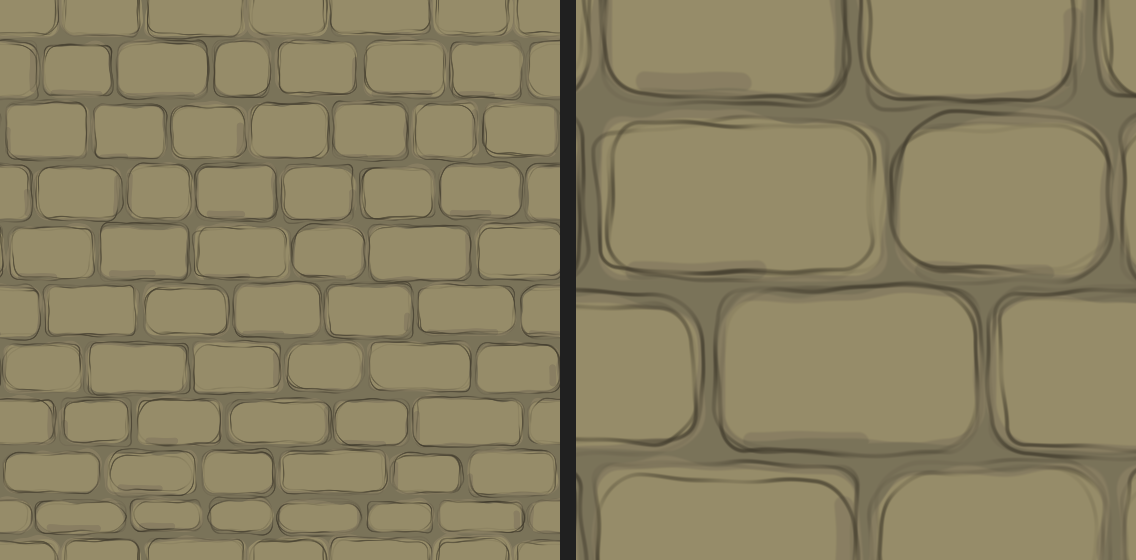
Left, the full canvas; right, a detail of the centre.
This texture is drawn by a three.js fragment shader. Its source:

```glsl
varying vec2 vUv;

const float TAU = 6.2832;

float hash(vec2 v) {
  return fract(sin(dot(v, vec2(127.1, 311.7))) * 43758.5);
}

// Layered sines with whole frequencies, so the drawing tiles.
vec2 wobble(vec2 p, float seed) {
  vec2 a = TAU * (4.0 * p.yx + vec2(3.0, 5.0) * p) + seed * vec2(1.0, 1.7);
  vec2 b = TAU * (11.0 * p.yx - vec2(9.0, 7.0) * p) + seed * vec2(2.3, 3.1);
  vec2 c = TAU * (23.0 * p.yx + vec2(17.0, 19.0) * p) + seed * vec2(4.1, 2.9);
  return sin(a) + 0.6 * sin(b) + 0.3 * sin(c);
}

float roundBox(vec2 p, vec2 halfSize, float radius) {
  vec2 q = abs(p) - halfSize + radius;
  return length(max(q, 0.0)) + min(max(q.x, q.y), 0.0) - radius;
}

// Ten courses, squeezed towards the bottom.
float courseEdge(float row) {
  float u = row / 10.0;
  return 0.043 + u - 0.05 * sin(0.5 * TAU * pow(fract(u), 0.7));
}

float stoneCount(float course) {
  return course < 0.5 || (course > 5.5 && course < 8.5) ? 7.0 : 6.0;
}

float coursePhase(float course) {
  return mod(course, 2.0) < 0.5 || course > 8.5 ? 0.53 : 0.03;
}

float jointX(float i, float course) {
  float n = stoneCount(course);
  float shift = hash(vec2(floor(mod(i + 0.5, n)), course + 3.0)) - 0.5;
  return (i + coursePhase(course) + 0.27 * shift) / n;
}

void main() {
  vec2 p = vUv;
  float baseRow = -1.0;
  for (int k = 0; k < 10; k++) baseRow += step(courseEdge(float(k)), p.y);

  float stone = 1.0;
  float brush = 0.0;
  float paper = 1.0;
  vec2 sway = wobble(p, 0.7);

  for (int r = -1; r <= 1; r++) {
    float row = baseRow + float(r);
    float course = floor(mod(row + 0.5, 10.0));
    float n = stoneCount(course);
    float column = floor(p.x * n - coursePhase(course));
    float low = courseEdge(row);
    float high = courseEdge(row + 1.0);

    for (int j = -1; j <= 1; j++) {
      float i = column + float(j);
      vec2 id = vec2(floor(mod(i + 0.5, n)), course);
      float left = jointX(i, course);
      float right = jointX(i + 1.0, course);
      vec2 halfSize = 0.5 * vec2(right - left, high - low);
      vec2 q = p - 0.5 * vec2(left + right, low + high);
      q.y += 0.005 * (hash(id + 5.0) - 0.5);

      // Stone body
      vec2 gap = course > 8.5 ? vec2(0.003, 0.006) : vec2(0.007, 0.009);
      gap += 0.003 * (hash(id + 9.0) - 0.5);
      float body = roundBox(q + 0.0015 * sway, halfSize - gap, mix(0.012, 0.03, hash(id + 2.0)));
      stone = min(stone, body);

      // Flat brush dab along one side
      float side = hash(id + 14.0) < 0.5 ? -1.0 : 1.0;
      bool upright = hash(id + 17.0) < 0.55;
      vec2 start = upright ? vec2(side, -0.8) : vec2(-0.8, -1.0);
      vec2 along = upright ? vec2(0.0, 1.0) : vec2(1.0, 0.0);
      vec2 inner = halfSize - mix(0.008, 0.016, hash(id + 21.0));
      vec2 a = start * inner;
      vec2 span = along * inner * mix(0.6, 1.6, hash(id + 24.0));
      vec2 fromA = q + 0.001 * sway - a;
      float t = clamp(dot(fromA, span) / dot(span, span), 0.0, 1.0);
      float dab = length(fromA - span * t) - 0.0058;
      float shown = step(0.25, hash(id + 27.0)) * step(course, 8.5);
      brush = max(brush, shown * (1.0 - smoothstep(-0.001, 0.001, dab)));

      // Loose pencil outlines
      for (int s = 0; s < 3; s++) {
        vec2 key = id + 31.0 + 7.0 * float(s);
        float seed = 20.0 * hash(key);
        vec2 inset = mix(vec2(0.002), vec2(0.011, 0.012), vec2(hash(key + 1.0), hash(key + 2.0)));
        float radius = mix(0.01, 0.034, hash(key + 3.0));
        float outline = abs(roundBox(q + 0.0017 * wobble(p, seed), halfSize - inset, radius));
        float pressure = smoothstep(-0.7, 1.7, wobble(p, seed + 2.0).x);
        float line = 1.0 - smoothstep(0.0003, 0.0021, outline);
        paper *= 1.0 - line * mix(0.1, 0.75, pressure);
      }
    }
  }

  // Stone, two washes of mortar, then pencil
  vec3 color = vec3(0.59, 0.55, 0.41);
  float wash = smoothstep(-0.001, 0.001, stone + 0.0012 * sway.x);
  float deepWash = smoothstep(-0.001, 0.001, stone - 0.003 + 0.0025 * sway.y);
  color = mix(color, vec3(0.53, 0.49, 0.38), max(wash, 0.9 * brush));
  color = mix(color, vec3(0.48, 0.45, 0.35), max(deepWash, wash * brush));
  color = mix(color, vec3(0.21, 0.19, 0.14), 0.85 * (1.0 - paper));
  gl_FragColor = vec4(color, 1.0);
}
```
